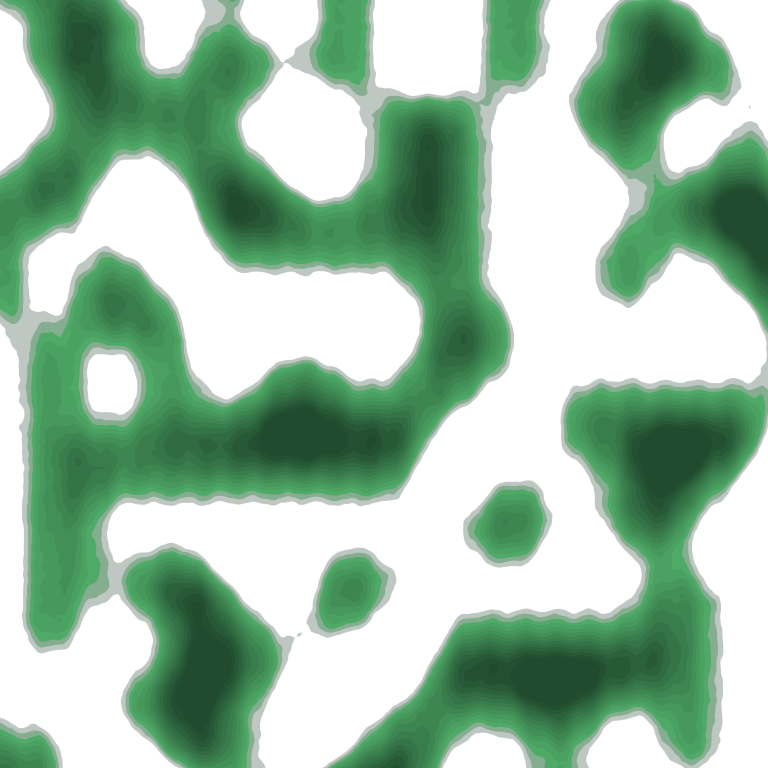
Give the GLSL for this pattern, as a WebGL 2 fragment shader.

```glsl
#version 300 es
precision highp float;
// Stepped green height map: branching ridges with thin grey rims on white ground.

uniform vec2 u_resolution;
out vec4 fragColor;

float hash(vec2 node) {
    uvec2 q = uvec2(ivec2(node)) * uvec2(1597u, 3571u);
    uint n = (q.x ^ q.y) * 7919u;
    n = (n ^ (n >> 15)) * 26699u;
    n = (n ^ (n >> 13)) * 48271u;
    return float((n >> 8) & 65535u) / 65536.0;
}

// Slope at a node: two in three lie along an axis, the rest are diagonal.
vec2 nodeSlope(vec2 node) {
    float roll = floor(hash(node) * 12.0);
    float angle = roll * 1.570796;
    vec2 axis = vec2(cos(angle), sin(angle));
    return roll < 8.0 ? axis : axis + vec2(-axis.y, axis.x);
}

// Blends four corner values: x = lower left, y = lower right, z, w = upper.
float blend(vec4 corners, vec2 f) {
    f = f * f * f * (f * (f * 6.0 - 15.0) + 10.0);
    vec2 column = mix(corners.xz, corners.yw, f.x);
    return mix(column.x, column.y, f.y);
}

// Gradient noise around zero, flat along many of its grid lines.
float ridgeNoise(vec2 p) {
    vec2 i = floor(p);
    vec2 f = p - i;
    vec2 e = vec2(1.0, 0.0);
    return blend(vec4(dot(nodeSlope(i), f),
                      dot(nodeSlope(i + e), f - e),
                      dot(nodeSlope(i + e.yx), f - e.yx),
                      dot(nodeSlope(i + e.xx), f - e.xx)), f);
}

float grainNoise(vec2 p) {
    vec2 i = floor(p);
    vec2 e = vec2(1.0, 0.0);
    return blend(vec4(hash(i), hash(i + e),
                      hash(i + e.yx), hash(i + e.xx)), p - i) - 0.5;
}

// Broad ridges, a shallow sideways ripple and fine grain on the shores.
float landHeight(vec2 p) {
    float h = ridgeNoise(p * 6.67 + vec2(10.78, 4.67));
    h += 0.016 * sin(148.0 * p.x + sin(9.0 * p.y));
    h += 0.026 * grainNoise(p * 52.0);
    return h + 0.016 * grainNoise(p * 115.0 + 7.0);
}

// Staircase with softened risers.
float stair(float x) {
    float riser = clamp(fwidth(x), 0.001, 1.0);
    return floor(x) + smoothstep(1.0 - riser, 1.0, fract(x));
}

void main() {
    vec2 p = gl_FragCoord.xy / min(u_resolution.x, u_resolution.y);
    float h = landHeight(p);
    float soft = max(0.6 * fwidth(h), 0.0001);

    const vec3 ground = vec3(1.0);
    const vec3 rimGrey = vec3(0.75, 0.78, 0.76);
    const vec3 rimSage = vec3(0.52, 0.68, 0.56);
    const vec3 lightGreen = vec3(0.31, 0.665, 0.405);
    const vec3 darkGreen = vec3(0.125, 0.295, 0.18);

    // Green steps that darken towards the summits
    float rise = clamp(stair((h - 0.052) / 0.042) / 10.5, 0.0, 1.0);
    vec3 green = mix(lightGreen, darkGreen, rise);

    // Ground, two rims, then land
    vec3 color = mix(ground, rimGrey, smoothstep(-soft, soft, h + 0.034));
    color = mix(color, rimSage, smoothstep(-soft, soft, h - 0.011));
    color = mix(color, green, smoothstep(-soft, soft, h - 0.052));
    fragColor = vec4(color, 1.0);
}
```
